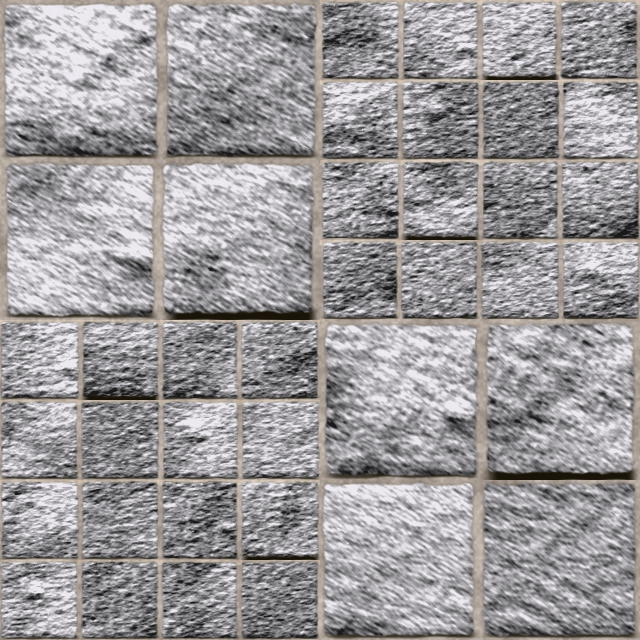
Reproduce this texture procedurally as a three.js fragment shader.

```glsl
varying vec2 vUv;

const float LARGE_COUNT = 2.0;             // stones across a coarse quadrant
const float SMALL_COUNT = 4.0;             // stones across a fine quadrant
const vec2 STONE_MIN = vec2(0.036, 0.032); // stone bounds inside its cell
const vec2 STONE_MAX = vec2(0.964, 0.970);
const float OVERHANG = 0.016;              // extra gap below a protruding stone
const float CORNER = 0.03;
const float EDGE_WOBBLE = 0.035;
const float EDGE_SOFT = 0.0024;
const float SEAM_SHIFT = 0.03;
const float STONE_TONE = 0.628;
const float TONE_SPREAD = 0.09;
const float BROAD = 0.34;
const float RELIEF = 1.2;
const float GRAIN = 0.36;
const vec2 GRAIN_STRETCH = vec2(0.62, 1.2);
const vec2 LIGHT_STEP = vec2(-0.006, 0.020);
const vec3 STONE_TINT = vec3(0.995, 0.985, 1.01);
const vec3 MORTAR = vec3(0.69, 0.645, 0.605);
const vec3 CREAM = vec3(0.09, 0.08, 0.06);
const vec3 SHADOW = vec3(0.10, 0.08, 0.03);
const mat2 OCTAVE = mat2(1.98, 0.3, -0.3, 1.98); // double with a slight turn

float hash(vec2 p) {
  return fract(sin(dot(p, vec2(127.1, 311.7))) * 43758.5453);
}

float noise(vec2 p) {
  vec2 i = floor(p);
  vec2 f = fract(p);
  f = f * f * (3.0 - 2.0 * f);
  return mix(mix(hash(i), hash(i + vec2(1.0, 0.0)), f.x),
             mix(hash(i + vec2(0.0, 1.0)), hash(i + 1.0), f.x), f.y);
}

float fbm(vec2 p) {
  float sum = 0.0;
  float amp = 0.533;
  for (int i = 0; i < 4; i++) {
    sum += amp * noise(p);
    p = OCTAVE * p + 17.3;
    amp *= 0.5;
  }
  return sum;
}

float roundedBox(vec2 p, vec2 lo, vec2 hi, float r) {
  vec2 d = abs(p - 0.5 * (lo + hi)) - 0.5 * (hi - lo) + r;
  return length(max(d, 0.0)) + min(max(d.x, d.y), 0.0) - r;
}

float same(float a, float b) {
  return 1.0 - step(0.5, abs(a - b));
}

// Marks the protruding stone: one per pair of courses
float overhang(vec2 id, vec2 quad, float large) {
  float course = mix(mod(id.y, 2.0), same(id.y, quad.x), large);
  float column = mix(mix(4.0 - id.y, 0.5 * (id.y + 1.0), quad.x), 1.0, large);
  return course * same(id.x, column);
}

// Bright broken lump with a dark hollow beneath it
float chip(vec2 p, vec2 center, vec2 size) {
  vec2 d = (p - center) / size;
  d += 1.1 * (vec2(fbm(p * 11.0), fbm(p * 11.0 + 9.0)) - 0.5);
  float lump = exp(-dot(d, d) * 1.5);
  d.y += 1.4;
  return 0.38 * lump - 0.40 * exp(-dot(d, d) * 1.3);
}

// Coordinates turned to an angle
vec2 turned(vec2 q, float angle) {
  vec2 along = vec2(cos(angle), sin(angle));
  return vec2(dot(q, along), dot(q, vec2(-along.y, along.x)));
}

float stoneTone(vec2 p, vec2 seed, float large, float flatness) {
  vec2 q = p + seed;
  float hollow = fbm(turned(q, mix(0.1, 0.8, hash(seed))) * vec2(1.8, 4.2));
  float tilt = mix(0.15, -0.5, large);
  vec2 g = turned(q, tilt) * GRAIN_STRETCH;
  vec2 lit = turned(q + LIGHT_STEP, tilt) * GRAIN_STRETCH;
  float relief = fbm(g * 14.0) - fbm(lit * 14.0);
  float grain = noise(g * mix(34.0, 56.0, large)) - 0.5;
  float pits = smoothstep(0.66, 0.95, noise(g * 25.0 + 5.0));
  float flecks = smoothstep(0.88, 0.98, noise(g * 33.0 + 41.0));

  float shade = smoothstep(0.48, 0.76, hollow);
  float broad = BROAD * (noise(q * 1.6 + 0.37) - 0.5) + 0.12 * (p.y - 0.45) + 0.05 - 0.22 * shade;
  float tone = STONE_TONE + TONE_SPREAD * (hash(seed + 3.0) - 0.5) + 0.04 * (large - 0.5);
  tone += mix(1.0, 0.3, flatness) * broad - 0.07 * flatness;
  return tone + RELIEF * relief + GRAIN * grain - (0.08 + 0.25 * shade) * pits + 0.18 * flecks;
}

void main() {
  // Quadrants alternate between coarse and fine coursing
  vec2 quad = min(floor(vUv * 2.0), 1.0);
  float large = mod(quad.x + quad.y, 2.0);
  float count = mix(SMALL_COUNT, LARGE_COUNT, large);
  vec2 grid = (vUv * 2.0 - quad) * count;
  vec2 id = min(floor(grid), count - 1.0);
  vec2 p = grid - id;
  vec2 seed = floor(60.0 * vec2(hash(id + quad * 7.0), hash(id + quad * 7.0 + 31.0)));

  // Protruding stone, chipped one to its left, flat one below, ridged ones between
  float deep = overhang(id, quad, large);
  float chipped = overhang(id + vec2(1.0, 0.0), quad, large);
  float flatness = overhang(id + vec2(0.0, 1.0), quad, large);
  float ridged = (1.0 - large) * (1.0 - mod(id.y, 2.0)) * same(id.x, mix(id.y, 3.0 - id.y, quad.x));

  // Rough stone outline between shifted seams
  vec2 seam = vec2(hash(id + quad * 5.0), hash(id + quad * 5.0 + vec2(1.0, 0.0))) - 0.5;
  vec2 lo = STONE_MIN + vec2(SEAM_SHIFT * seam.x, OVERHANG * deep);
  vec2 hi = STONE_MAX + vec2(SEAM_SHIFT * seam.y, 0.0);
  float d = roundedBox(p, lo, hi, CORNER) + EDGE_WOBBLE * (fbm(p * 13.0 + seed) - 0.5);
  float soft = EDGE_SOFT * 2.0 * count;

  // Sandy mortar, paler in the bed joints, with patchy shade under each stone
  float sand = 0.12 * (noise(vUv * 210.0) - 0.5) + 0.24 * (fbm(vUv * 24.0) - 0.5);
  vec3 mortar = (MORTAR + sand) * mix(0.86, 1.0, smoothstep(0.0, 0.02, d));
  mortar += CREAM * (1.0 - large) * step(0.94, p.y);
  float patchy = noise(vec2(p.x * 7.0, seed.x + 0.5));
  float drop = mix(0.004, -0.016, deep) + 0.024 * (patchy - 0.5);
  float under = smoothstep(drop, drop + 0.022, p.y) * (1.0 - smoothstep(lo.y, lo.y + 0.04, p.y));
  under *= smoothstep(-0.01, 0.12, p.x) * (1.0 - smoothstep(0.92, 1.01, p.x));
  mortar = mix(mortar, SHADOW, under * mix(0.6 + 0.4 * patchy, 1.0, deep));

  // Split stone face, darker along its lower and right edges
  float tone = stoneTone(p, seed, large, flatness);
  tone += chipped * chip(p, vec2(0.85, 0.44), vec2(0.10, 0.07));
  tone += ridged * chip(p, vec2(0.42, 0.68), vec2(0.16, 0.11));
  tone -= 0.22 * (1.0 - smoothstep(lo.y, lo.y + 0.07, p.y)) + 0.08 * smoothstep(-0.04, 0.0, p.x - hi.x);
  vec3 stone = clamp(tone, 0.1, 0.93) * STONE_TINT;

  gl_FragColor = vec4(clamp(mix(stone, mortar, smoothstep(-soft, soft, d)), 0.0, 1.0), 1.0);
}
```
